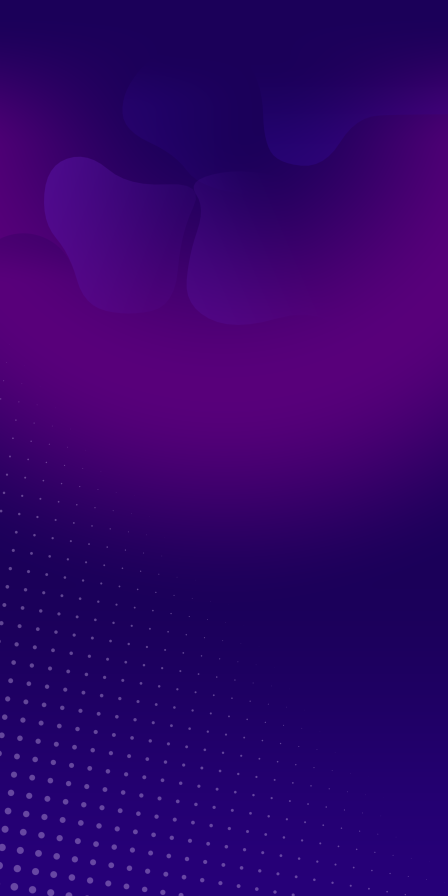
This background is drawn by a Shadertoy shader. Its source:

```glsl
// Violet night backdrop: a soft purple ring glow, translucent liquid blobs
// (closed quadratic splines, filled by signed distance) and a tilted halftone
// lattice whose dots grow toward the lower left corner.

const vec2 DESIGN = vec2(384.0, 768.0);      // layout units, y pointing down

const vec3 NAVY   = vec3(0.105, 0.000, 0.350);
const vec3 INDIGO = vec3(0.150, 0.000, 0.470);
const vec3 PURPLE = vec3(0.345, 0.000, 0.480);
const vec3 VIOLET = vec3(0.340, 0.070, 0.640);
const vec3 BLUE   = vec3(0.200, 0.030, 0.600);
const vec3 PLUM   = vec3(0.170, 0.000, 0.360);
const vec3 LILAC  = vec3(0.760, 0.660, 0.880);

const vec2  GLOW_CENTER = vec2(192.0, 76.0);
const float GLOW_RADIUS = 259.0;
const float GLOW_END    = 450.0;

const vec2  DOT_ORIGIN  = vec2(12.0, 664.0);
const float DOT_SPACING = 15.8;
const float DOT_TILT    = 0.162;
const float DOT_GROWTH  = 0.0108;
const float DOT_ALPHA   = 0.42;
const vec2  DOT_START   = vec2(0.0, 270.0);
const vec2  DOT_DIR     = vec2(-0.774, 0.633);

const int CORNERS = 10;
const int STEPS = 6;

// Spline control points of the blobs
const vec2 LEFT_BLOB[CORNERS] = vec2[](
    vec2(36, 190), vec2(40, 142), vec2(75, 130), vec2(110, 160), vec2(176, 156),
    vec2(155, 200), vec2(150, 262), vec2(110, 271), vec2(72, 262), vec2(60, 218));
const vec2 RIGHT_BLOB[CORNERS] = vec2[](
    vec2(160, 155), vec2(176, 178), vec2(162, 218), vec2(158, 262), vec2(200, 284),
    vec2(275, 262), vec2(325, 315), vec2(340, 230), vec2(262, 156), vec2(205, 144));
const vec2 TOP_BLOB[CORNERS] = vec2[](
    vec2(150, 40), vec2(125, 52), vec2(104, 82), vec2(106, 112), vec2(150, 132),
    vec2(170, 160), vec2(230, 170), vec2(240, 130), vec2(240, 80), vec2(200, 40));
const vec2 CORNER_BLOB[CORNERS] = vec2[](
    vec2(205, 40), vec2(225, 75), vec2(226, 120), vec2(238, 140), vec2(278, 144),
    vec2(305, 100), vec2(345, 98), vec2(420, 98), vec2(420, 40), vec2(300, 30));

// Signed distance to a closed quadratic B-spline, flattened to segments
float splineDistance(vec2 p, vec2 c[CORNERS]) {
    float d = 1e6, side = 1.0;
    vec2 a = 0.5 * (c[CORNERS - 1] + c[0]);
    for (int i = 0; i < CORNERS; i++) {
        vec2 first = 0.5 * (c[(i + CORNERS - 1) % CORNERS] + c[i]);
        vec2 last = 0.5 * (c[i] + c[(i + 1) % CORNERS]);
        for (int j = 1; j <= STEPS; j++) {
            float t = float(j) / float(STEPS);
            vec2 b = mix(mix(first, c[i], t), mix(c[i], last, t), t);
            vec2 e = b - a, w = p - a;
            vec2 gap = w - e * clamp(dot(w, e) / dot(e, e), 0.0, 1.0);
            d = min(d, dot(gap, gap));
            bvec3 crossing = bvec3(p.y >= a.y, p.y < b.y, e.x * w.y > e.y * w.x);
            if (all(crossing) || !any(crossing)) side = -side;
            a = b;
        }
    }
    return side * sqrt(d);
}

float coverage(float d, float pixel) {
    return smoothstep(0.7 * pixel, -0.7 * pixel, d);
}

vec3 background(vec2 p) {
    vec3 base = mix(NAVY, INDIGO, smoothstep(490.0, 768.0, p.y));
    float r = length(p - GLOW_CENTER);
    float glow = smoothstep(40.0, GLOW_RADIUS, r)
               * (1.0 - smoothstep(GLOW_RADIUS, GLOW_END, r))
               * smoothstep(10.0, 130.0, p.y);
    return mix(base, PURPLE, glow);
}

vec3 addBlobs(vec3 col, vec2 p, float pixel) {
    // Plum mound at the left edge, fading downward
    float mound = coverage(length(p - vec2(20, 245)) - 45.0, pixel);
    col = mix(col, PLUM, 0.30 * mound * (1.0 - smoothstep(200.0, 245.0, p.y)));

    // Faint upper shapes
    float top = coverage(splineDistance(p, TOP_BLOB), pixel);
    top *= (1.0 - smoothstep(110.0, 225.0, p.x)) * smoothstep(45.0, 95.0, p.y);
    col = mix(col, BLUE, 0.22 * top);
    float corner = coverage(splineDistance(p, CORNER_BLOB), pixel);
    col = mix(col, BLUE, 0.36 * corner * smoothstep(50.0, 140.0, p.y));

    // Central pair
    float right = coverage(splineDistance(p, RIGHT_BLOB), pixel);
    float across = dot(p - vec2(165, 225), vec2(0.92, -0.39));
    col = mix(col, VIOLET, 0.34 * right * (1.0 - smoothstep(-30.0, 105.0, across)));
    float left = coverage(splineDistance(p, LEFT_BLOB), pixel);
    float shade = clamp(dot(p - vec2(50, 140), vec2(0.008, 0.003)), 0.0, 1.0);
    return mix(col, VIOLET, mix(0.55, 0.12, shade) * left);
}

// Coverage of the tilted dot lattice
float halftone(vec2 p, float pixel) {
    float c = cos(DOT_TILT), s = sin(DOT_TILT);
    vec2 u = mat2(c, -s, s, c) * (p - DOT_ORIGIN);
    vec2 cell = round(u / DOT_SPACING) * DOT_SPACING;
    vec2 center = DOT_ORIGIN + mat2(c, s, -s, c) * cell;
    float radius = DOT_GROWTH * max(dot(center - DOT_START, DOT_DIR), 0.0);
    float visible = smoothstep(0.0, 0.5, radius);
    return visible * coverage(length(p - center) - radius, pixel);
}

void mainImage(out vec4 fragColor, in vec2 fragCoord) {
    vec2 uv = fragCoord / iResolution.xy;
    vec2 p = vec2(uv.x, 1.0 - uv.y) * DESIGN;
    float pixel = DESIGN.y / iResolution.y;
    vec3 col = addBlobs(background(p), p, pixel);
    col = mix(col, LILAC, DOT_ALPHA * halftone(p, pixel));
    fragColor = vec4(col, 1.0);
}
```
